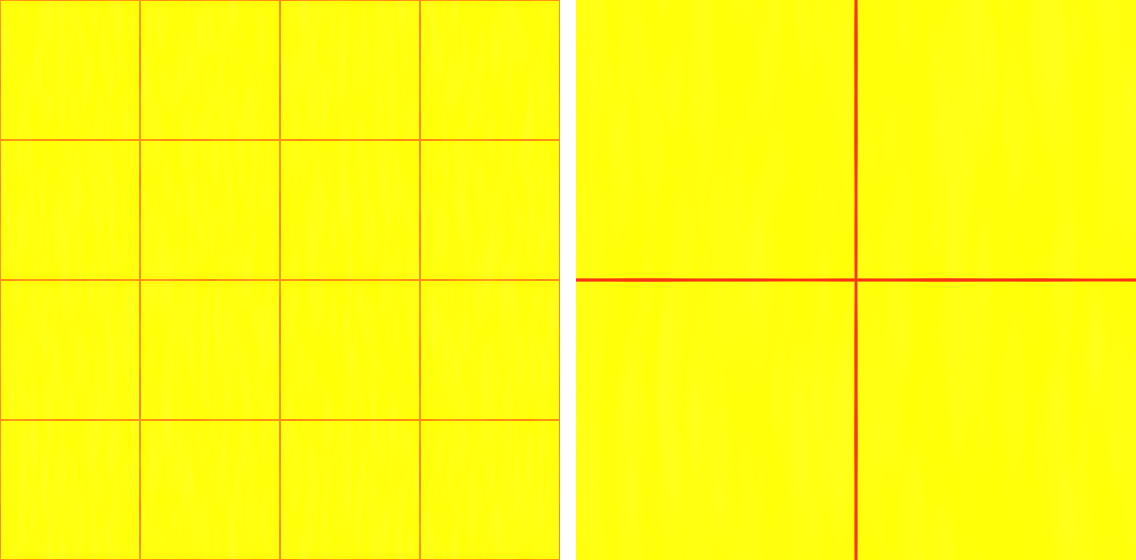
Left, the full canvas; right, a detail of the centre.
A WebGL 2 fragment shader for this pattern:

```glsl
#version 300 es
precision highp float;

#define TILES 4.0
#define LINE_WIDTH 0.0019
#define LINE_WEAR 0.0002
#define STREAK_GRID vec2(96.0, 12.0)
#define FINE_GRID vec2(160.0, 28.0)
#define STREAK_DEPTH 0.075
#define TILE_TONE 0.012
#define YELLOW vec3(1.0, 1.0, 0.03)
#define LINE_RED vec3(1.0, 0.2, 0.07)

const float TAU = 6.28318;

uniform vec2 u_resolution;
out vec4 fragColor;

vec3 hash3(vec2 p) {
    vec3 q = fract(p.xyx * vec3(0.1031, 0.1030, 0.0973));
    q += dot(q, q.yxz + 33.33);
    return fract((q.xxy + q.yzz) * q.zyx);
}

// Cellular noise of soft spots, wrapping after one canvas; a tall grid cell makes a streak
float streaks(vec2 uv, vec2 grid, float seed) {
    vec2 p = uv * grid;
    vec2 cell = floor(p);
    float sum = 0.0;
    for (int y = -1; y <= 1; y++) {
        for (int x = -1; x <= 1; x++) {
            vec2 id = cell + vec2(x, y);
            vec3 rnd = hash3(mod(id, grid) + seed);
            float dist = length(p - id - rnd.xy);
            sum += rnd.z * rnd.z * (1.0 - smoothstep(0.15, 1.0, dist));
        }
    }
    return sum;
}

// Uneven line width from layered sines with whole-number frequencies
float lineWidth(float along, float lineId, float axis) {
    float phase = TAU * hash3(vec2(mod(lineId, TILES), axis)).x;
    float wave = 0.6 * sin(TAU * 5.0 * along + phase)
               + 0.4 * sin(TAU * 17.0 * along + 2.0 * phase);
    return LINE_WIDTH + LINE_WEAR * wave;
}

// Share of a pixel covered by a line, exact for lines thinner than a pixel
float lineCoverage(float dist, float width, float pixel) {
    float h = 0.5 * width;
    return (clamp(dist + 0.5 * pixel, -h, h) - clamp(dist - 0.5 * pixel, -h, h)) / pixel;
}

void main() {
    vec2 uv = gl_FragCoord.xy / u_resolution;
    vec2 pixel = 1.0 / u_resolution;

    // Faint upright brush streaks
    vec2 bent = uv + vec2(0.002 * sin(TAU * 3.0 * uv.y), 0.0);
    float grain = 0.65 * streaks(bent, STREAK_GRID, 3.0)
                + 0.35 * streaks(bent, FINE_GRID, 41.0);
    float tone = TILE_TONE * (hash3(floor(uv * TILES) + 7.0).x - 0.5);
    vec3 color = YELLOW;
    color.b += STREAK_DEPTH * min(grain, 1.0) + tone;

    // Grid lines on the tile borders
    vec2 lineId = floor(uv * TILES + 0.5);
    vec2 dist = uv - lineId / TILES;
    float upright = lineCoverage(dist.x, lineWidth(uv.y, lineId.x, 1.0), pixel.x);
    float level = lineCoverage(dist.y, lineWidth(uv.x, lineId.y, 2.0), pixel.y);
    color = mix(color, LINE_RED, max(upright, level));

    fragColor = vec4(color, 1.0);
}
```
